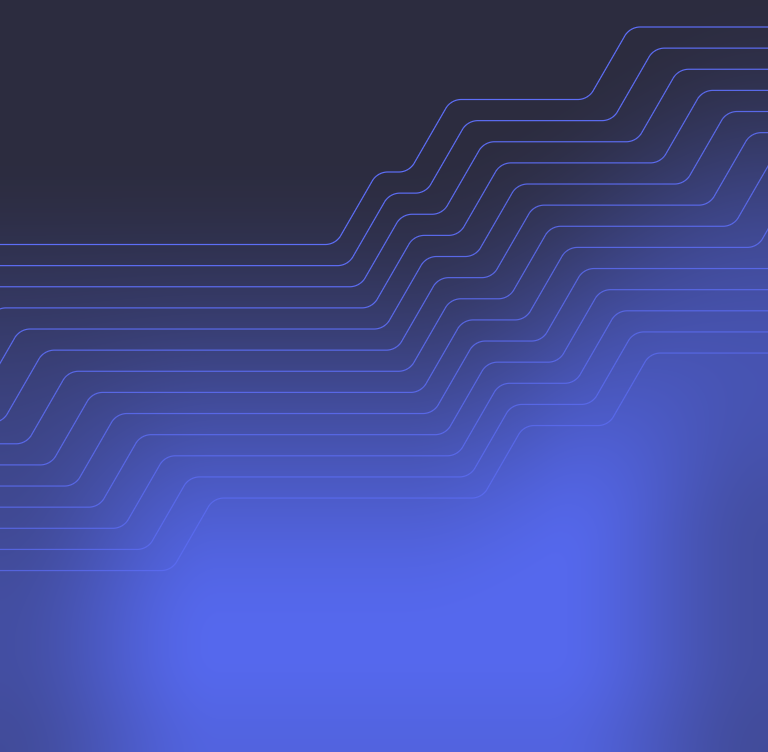
Reproduce this background procedurally as a WebGL 1 fragment shader.

```glsl
precision highp float;

// Thirteen thin terraced lines climbing to the right over a dark-to-blue glow.
// Each line is a height function summing four filleted 60 degree steps;
// the glow is a lifted vertical ramp dimmed towards the side edges.

uniform vec2 u_resolution;

const float GRID = 768.0;       // canvas width in design units
const float RISE = 72.5;        // height of one step
const float FILLET = 18.0;      // corner radius
const float SLOPE = 1.7320508;  // tangent of 60 degrees

// Height of a rounded step centred at zero; y holds the cosine of its slope.
vec2 roundedStep(float x) {
  float halfWidth = 0.5 * RISE / SLOPE + FILLET / SLOPE;
  float inside = max(halfWidth - abs(x), 0.0);
  float arc = min(inside, FILLET * 0.5 * SLOPE);
  float cosine = sqrt(1.0 - arc * arc / (FILLET * FILLET));
  float height = 0.5 * RISE - FILLET * (1.0 - cosine) - SLOPE * (inside - arc);
  return vec2(sign(x) * height, cosine);
}

// Approximate distance to line i, with y measured down from the top.
float terraceDistance(vec2 p, float i) {
  vec2 a = roundedStep(p.x + 97.9 - 24.2 * i);
  vec2 b = roundedStep(p.x - 356.5 - 12.2 * i);
  vec2 c = roundedStep(p.x - 430.0 - 16.6 * i);
  vec2 d = roundedStep(p.x - 609.0 - 24.2 * i);
  float level = 244.5 + 21.13 * i - RISE - (a.x + b.x + c.x + d.x);
  return abs(p.y - level) * a.y * b.y * c.y * d.y;
}

vec3 background(vec2 p) {
  // Vertical ramp, raised on the right
  float lift = 160.0 * smoothstep(400.0, 768.0, p.x);
  float glow = smoothstep(150.0, 640.0, p.y + lift);

  // Shaded sides and a slight falloff along the bottom
  float side = 1.0 - smoothstep(0.0, 220.0, min(p.x, GRID - p.x));
  glow *= 1.0 - 0.43 * side * smoothstep(150.0, 550.0, p.y);
  glow *= 1.0 - 0.08 * smoothstep(650.0, 754.0, p.y);

  vec3 night = vec3(0.172, 0.172, 0.247);
  vec3 blue = vec3(0.333, 0.408, 0.930);
  return mix(night, blue, glow);
}

void main() {
  float unitsPerPixel = GRID / u_resolution.x;
  vec2 p = vec2(gl_FragCoord.x, u_resolution.y - gl_FragCoord.y) * unitsPerPixel;
  vec3 color = background(p);

  // Thin lines, slightly fainter further down the stack
  for (int n = 0; n < 13; n++) {
    float i = float(n);
    float d = terraceDistance(p, i);
    float ink = clamp((0.6 - d) / unitsPerPixel + 0.5, 0.0, 1.0);
    color = mix(color, vec3(0.365, 0.430, 0.970), ink * (1.0 - 0.025 * i));
  }

  gl_FragColor = vec4(color, 1.0);
}
```
